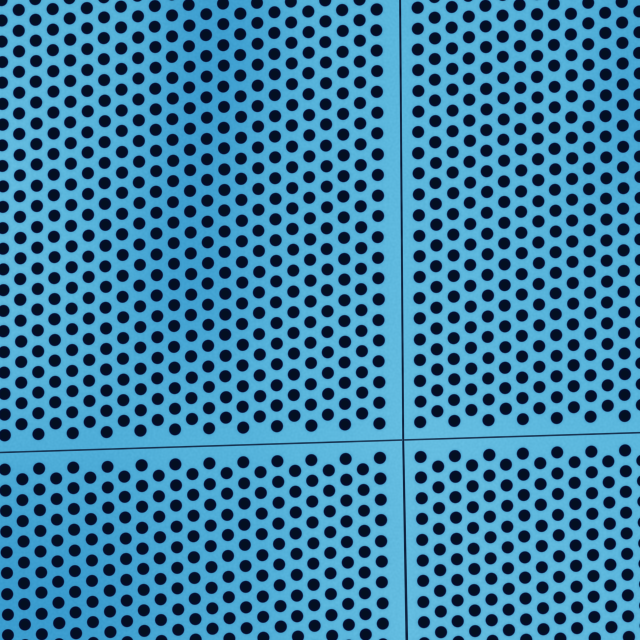
Give the GLSL for this texture, as a WebGL 2 fragment shader.

```glsl
#version 300 es
precision highp float;
// Blue perforated sheet metal: four panels meet at a slightly skewed cross of
// dark seams. Staggered round holes are laid out from the seams outward, by
// mirrored lattice formulas; broad sheen and gradient noise tint the paint.

uniform vec2 u_resolution;
out vec4 fragColor;

// Layout, in canvas heights
const vec2 CROSS = vec2(0.630, 0.3125);    // where the seams meet
const float ROW_TILT = 0.031;              // slope of rows and level seam
const float LEAN_ABOVE = 0.007;            // sideways lean of the columns
const float LEAN_BELOW = 0.018;
const vec2 PITCH = vec2(0.02663, 0.03236); // column and row spacing
const float MARGIN_LEFT = 0.0371;          // seam to the first hole centres
const float MARGIN_RIGHT = 0.0271;
const float MARGIN_ROW = 0.0272;
const float HOLE_RADIUS = 0.0093;
const float HOLE_SOFTNESS = 0.0013;
const float HOLE_JITTER = 0.0005;
const float HALO_WIDTH = 0.0016;
const vec2 SEAM_HALF_WIDTH = vec2(0.0015, 0.0012);

// Colours
const vec3 PAINT_LIGHT = vec3(0.41, 0.75, 0.885);
const vec3 PAINT = vec3(0.35, 0.715, 0.865);
const vec3 PAINT_DEEP = vec3(0.20, 0.59, 0.80);
const vec3 HALO = vec3(0.20, 0.54, 0.73);
const vec3 HOLE_CORE = vec3(0.01, 0.06, 0.13);
const vec3 HOLE_RIM = vec3(0.02, 0.05, 0.18);
const vec3 SEAM = vec3(0.03, 0.09, 0.20);

vec2 hash2(vec2 p) {
  vec3 q = fract(p.xyx * vec3(0.1031, 0.1030, 0.0973));
  q += dot(q, q.yzx + 33.33);
  return fract((q.xx + q.yz) * q.zy) * 2.0 - 1.0;
}

float gradientNoise(vec2 p) {
  vec2 i = floor(p), f = p - i;
  vec2 w = f * f * f * (f * (f * 6.0 - 15.0) + 10.0);
  vec2 e = vec2(1.0, 0.0);
  float low = mix(dot(hash2(i), f), dot(hash2(i + e), f - e), w.x);
  float high = mix(dot(hash2(i + e.yx), f - e.yx), dot(hash2(i + 1.0), f - 1.0), w.x);
  return mix(low, high, w.y);
}

// Soft round blob, 1 at its centre
float glow(vec2 p, vec2 centre, vec2 size) {
  vec2 d = (p - centre) / size;
  return exp(-dot(d, d));
}

// Coordinates in which both seams run along the axes
vec2 panelSpace(vec2 p) {
  vec2 d = p - CROSS;
  float lean = d.y > 0.0 ? LEAN_ABOVE : LEAN_BELOW;
  return vec2(d.x + lean * d.y, d.y - ROW_TILT * d.x);
}

// Signed distance to the nearest hole of the staggered lattice
float holeDistance(vec2 s) {
  float marginX = s.x < 0.0 ? MARGIN_LEFT : MARGIN_RIGHT;
  vec2 g = (abs(s) - vec2(marginX, MARGIN_ROW)) / PITCH;
  vec2 panel = step(0.0, s) * vec2(91.0, 57.0);
  float nearest = 1.0;
  for (int k = 0; k < 2; k++) {
    float column = max(floor(g.x) + float(k), 0.0);
    float stagger = 0.5 * mod(column, 2.0);
    float row = max(floor(g.y - stagger + 0.5), 0.0);
    vec2 wear = hash2(vec2(column, row) + panel + 7.0);
    vec2 offset = (g - vec2(column, row + stagger)) * PITCH;
    float radius = HOLE_RADIUS + 0.4 * HOLE_JITTER * wear.x * wear.y;
    nearest = min(nearest, length(offset - wear * HOLE_JITTER) - radius);
  }
  return nearest;
}

// Paint with broad dark and light reflections
vec3 paintColour(vec2 p) {
  float bandX = 0.29 + 0.10 * (p.y - 0.5);
  float band = exp(-pow((p.x - bandX) / 0.105, 2.0)) * smoothstep(0.25, 0.60, p.y);
  float deep = 0.70 * band
             + 0.85 * glow(p, vec2(0.04, 0.06), vec2(0.30, 0.22))
             + 0.45 * glow(p, vec2(1.02, 0.88), vec2(0.12, 0.28));
  float light = 0.7 * glow(p, vec2(0.0, 0.68), vec2(0.10, 0.28))
              + 0.6 * glow(p, vec2(0.66, 0.30), vec2(0.14, 0.45))
              + 0.5 * glow(p, vec2(0.85, 0.10), vec2(0.25, 0.22));
  deep += 0.16 * gradientNoise(p * vec2(9.0, 4.0));
  vec3 colour = mix(PAINT, PAINT_LIGHT, clamp(light, 0.0, 1.0));
  colour = mix(colour, PAINT_DEEP, clamp(deep, 0.0, 1.0));
  return colour + 0.025 * gradientNoise(p * 230.0);
}

void main() {
  float unit = min(u_resolution.x, u_resolution.y);
  vec2 p = gl_FragCoord.xy / unit;
  float pixel = 1.0 / unit;
  vec2 s = panelSpace(p);
  vec3 colour = paintColour(p);

  // Holes with a shaded halo and a bluish inner rim
  float d = holeDistance(s);
  float blur = max(HOLE_SOFTNESS, 0.7 * pixel);
  colour = mix(colour, HALO, 0.6 * exp(-max(d, 0.0) / HALO_WIDTH));
  vec3 hole = mix(HOLE_CORE, HOLE_RIM, smoothstep(-0.005, -0.001, d));
  colour = mix(colour, hole, 1.0 - smoothstep(-blur, blur, d));

  // Seams; the upright one widens below the crossing
  vec2 halfWidth = SEAM_HALF_WIDTH;
  halfWidth.x += 0.0015 * max(-s.y, 0.0);
  vec2 line = 1.0 - smoothstep(halfWidth - 0.7 * pixel, halfWidth + 0.7 * pixel, abs(s));
  float seam = max(line.x, 0.88 * line.y);
  colour = mix(colour, SEAM, seam * (0.94 + 0.12 * gradientNoise(p * 60.0)));

  fragColor = vec4(clamp(colour, 0.0, 1.0), 1.0);
}
```
